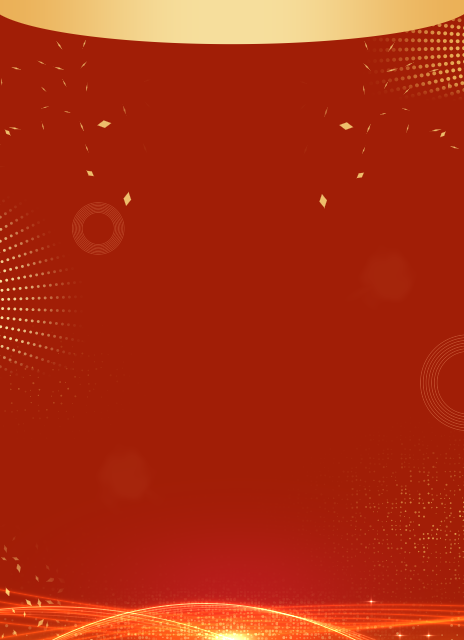
A Shadertoy shader for this background:

```glsl
const vec3 RED = vec3(0.63, 0.116, 0.022);
const vec3 CRIMSON = vec3(0.74, 0.11, 0.12);
const vec3 PALE_RED = vec3(0.83, 0.42, 0.27);
const vec3 GOLD = vec3(0.92, 0.69, 0.34);
const vec3 CREAM = vec3(0.965, 0.87, 0.61);
const vec3 ORANGE = vec3(0.95, 0.4, 0.08);
const vec3 WHITE = vec3(1.0, 0.88, 0.7);
const vec2 BANNER_CENTER = vec2(0.362, 0.996);
const vec2 BANNER_RADII = vec2(0.378, 0.065);
const vec2 FLARE = vec2(0.362, 0.0);
const float MIRROR_X = 0.352;

float hash(vec2 p) {
  p = fract(p * vec2(123.34, 456.21));
  p += dot(p, p + 45.32);
  return fract(p.x * p.y);
}

vec2 hash2(vec2 p) { return vec2(hash(p), hash(p + 31.7)); }

float corner(vec2 i, vec2 f, vec2 c) {
  float a = 6.2832 * hash(i + c);
  return dot(vec2(cos(a), sin(a)), f - c);
}

float gradientNoise(vec2 p) {
  vec2 i = floor(p), f = fract(p), u = f * f * (3.0 - 2.0 * f), e = vec2(0, 1);
  return mix(mix(corner(i, f, e.xx), corner(i, f, e.yx), u.x),
             mix(corner(i, f, e.xy), corner(i, f, e.yy), u.x), u.y);
}

float fill(float d) { return clamp(0.5 - d * iResolution.y, 0.0, 1.0); }

float band(float lo, float hi, float soft, float x) {
  return smoothstep(lo - soft, lo + soft, x) * (1.0 - smoothstep(hi - soft, hi + soft, x));
}

float glow(vec2 p, vec2 center, vec2 radii) {
  vec2 q = (p - center) / radii;
  return exp(-dot(q, q));
}

// Diamond of paper
float flake(vec2 p, float angle, vec2 size) {
  float c = cos(angle), s = sin(angle);
  vec2 q = abs(mat2(c, -s, s, c) * p) / size;
  return fill((q.x + q.y - 1.0) * size.y * 0.8);
}

float flakes(vec2 p, float cell, vec2 size, float density) {
  vec2 id = floor(p / cell), r = hash2(id);
  vec2 q = p - (id + 0.25 + 0.5 * r) * cell;
  return step(hash(id + 7.3), density) * flake(q, 6.28 * r.y, size * (0.6 + 0.7 * r.x));
}

float specks(vec2 p, float cell, float radius, float density) {
  vec2 id = floor(p / cell), r = hash2(id + 3.1);
  float d = length(p - (id + 0.25 + 0.5 * r) * cell) - radius * (0.5 + r.x);
  return step(hash(id + 11.9), density) * fill(d) * (0.35 + 0.65 * r.y);
}

// Dots on a fan of rays
float halftone(vec2 q, vec2 steps, float radius) {
  vec2 polar = vec2(length(q), atan(q.y, abs(q.x)));
  vec2 cell = (fract(polar / steps) - 0.5) * steps;
  return fill(length(cell * vec2(1.0, polar.x)) - radius);
}

float rings(vec2 q, float inner, float outer, float count) {
  float r = length(q), gap = (outer - inner) / count;
  float d = abs(fract((r - inner) / gap + 0.5) - 0.5) * gap;
  return fill(d - 0.0004) * step(inner - gap * 0.5, r) * step(r, outer + gap * 0.5);
}

// Soft blot with a tapering tail
float smudge(vec2 q, vec2 tail) {
  float t = clamp(dot(q, tail) / dot(tail, tail), 0.0, 1.0);
  float body = 1.0 - smoothstep(0.02, 0.055, length(q) + 0.025 * gradientNoise(q * 35.0));
  return max(body, (1.0 - t) * (1.0 - smoothstep(0.0, 0.012, length(q - tail * t))));
}

float arc(vec2 q, float bend) {
  float slope = 2.0 * bend * q.x;
  return abs(q.y + bend * q.x * q.x) / sqrt(1.0 + slope * slope);
}

void mainImage(out vec4 fragColor, in vec2 fragCoord) {
  vec2 p = fragCoord / iResolution.y;
  vec3 col = mix(RED, CRIMSON, 0.85 * glow(p, vec2(0.375, 0.07), vec2(0.22, 0.1)));
  col = mix(col, PALE_RED, 0.09 * smudge(p - vec2(0.605, 0.565), vec2(-0.075, -0.04)));
  col = mix(col, PALE_RED, 0.09 * smudge(p - vec2(0.195, 0.255), vec2(0.06, -0.04)));

  // Rings
  col = mix(col, PALE_RED, 0.55 * rings(p - vec2(0.1535, 0.643), 0.025, 0.0405, 7.0));
  col = mix(col, PALE_RED, 0.75 * rings(p - vec2(0.732, 0.402), 0.049, 0.075, 6.0));

  // Halftone fans
  float left = 1.0 - smoothstep(0.0, 0.14, p.x + 0.6 * max(p.y - 0.56, 0.0));
  left *= band(0.44, 0.67, 0.035, p.y);
  float right = smoothstep(0.56, 0.73, p.x) * band(0.86, 0.97, 0.02, p.y);
  col = mix(col, CREAM, left * halftone(p - vec2(-0.2, 0.525), vec2(0.0095, 0.07), 0.0022));
  col = mix(col, GOLD, right * halftone(p - vec2(0.96, 0.93), vec2(0.01, 0.045), 0.003));

  // Mirrored confetti
  vec2 m = vec2(abs(p.x - MIRROR_X), p.y + 0.003 * step(MIRROR_X, p.x));
  float paper = flakes(m, 0.034, vec2(0.0055, 0.0011), 0.42);
  paper *= band(0.75, 0.95, 0.015, p.y) * smoothstep(0.11, 0.2, m.x);
  paper += flake(m - vec2(0.189, 0.806), -0.15, vec2(0.011, 0.006));
  paper += flake(m - vec2(0.153, 0.689), 1.75, vec2(0.011, 0.006));
  paper += flake(m - vec2(0.211, 0.729), 0.65, vec2(0.007, 0.004));
  paper += flake(m - vec2(0.34, 0.793), 0.8, vec2(0.006, 0.003));
  float low = 1.0 - smoothstep(0.06, 0.15, length(p * vec2(1.2, 0.8)));
  paper += low * flakes(p, 0.017, vec2(0.006, 0.0027), 0.5);
  col = mix(col, mix(GOLD, CREAM, 0.3), min(paper, 1.0));

  // Dust
  float dust = glow(p, vec2(0.69, 0.18), vec2(0.12, 0.085)) * specks(p, 0.007, 0.0011, 0.6);
  dust += 0.5 * glow(p, vec2(0.06, 0.41), vec2(0.09, 0.055)) * specks(p, 0.011, 0.001, 0.5);
  col = mix(col, GOLD, dust);

  // Floor light and embers
  float haze = exp(-p.y * p.y / 0.0011) * (0.7 + 0.5 * gradientNoise(p * vec2(14, 35)));
  col = mix(col, ORANGE, 0.42 * haze) + ORANGE * 0.6 * glow(p, FLARE, vec2(0.12, 0.035));
  float embers = glow(p, FLARE, vec2(0.17, 0.045)) * specks(p, 0.0055, 0.0018, 0.8);
  embers += 0.8 * exp(-p.y / 0.03) * specks(p + 0.37, 0.012, 0.0017, 0.5);
  col = mix(col, mix(GOLD, WHITE, 0.35), min(embers, 1.0));

  // Light strands
  for (float k = 0.0; k < 4.0; k++) {
    float white = arc(p - vec2(0.319 + 0.008 * k, 0.057 - 0.003 * k), 1.02 - 0.07 * k);
    float falling = arc(p - vec2(0.08 - 0.02 * k, 0.052 - 0.004 * k), 0.64 - 0.08 * k);
    float rising = arc(p - vec2(0.61 - 0.03 * k, 0.055 - 0.007 * k), 0.14 + 0.04 * k);
    float sag = arc(p - vec2(0.33 + 0.07 * k, 0.008 + 0.006 * k), -0.18);
    float fade = 1.0 / (1.0 + 1.2 * k);
    col += WHITE * fade * (0.65 * fill(white - 0.0007) + 0.5 * fill(falling - 0.0006));
    col += ORANGE * fade * 0.35 * (exp(-white / 0.003) + exp(-falling / 0.003));
    col += ORANGE * 0.32 * (exp(-rising / 0.0018) + exp(-sag / 0.0018));
  }
  col += WHITE * glow(p, FLARE, vec2(0.03, 0.011));

  // Twinkles
  for (float k = 0.0; k < 3.0; k++) {
    vec2 q = abs(p - vec2(0.58 + 0.045 * k, 0.06 - 0.053 * min(k, 1.0)));
    col += WHITE * (exp(-q.x / 0.004 - q.y / 0.0009) + exp(-q.x / 0.0009 - q.y / 0.003));
  }

  // Banner
  vec2 b = (p - BANNER_CENTER) / BANNER_RADII;
  float edge = (length(b) - 1.0) * length(b) / max(length(b / BANNER_RADII), 0.001);
  col = mix(col, mix(CREAM, GOLD, smoothstep(0.12, 1.0, abs(b.x))), fill(edge));
  fragColor = vec4(clamp(col, 0.0, 1.0), 1.0);
}
```
